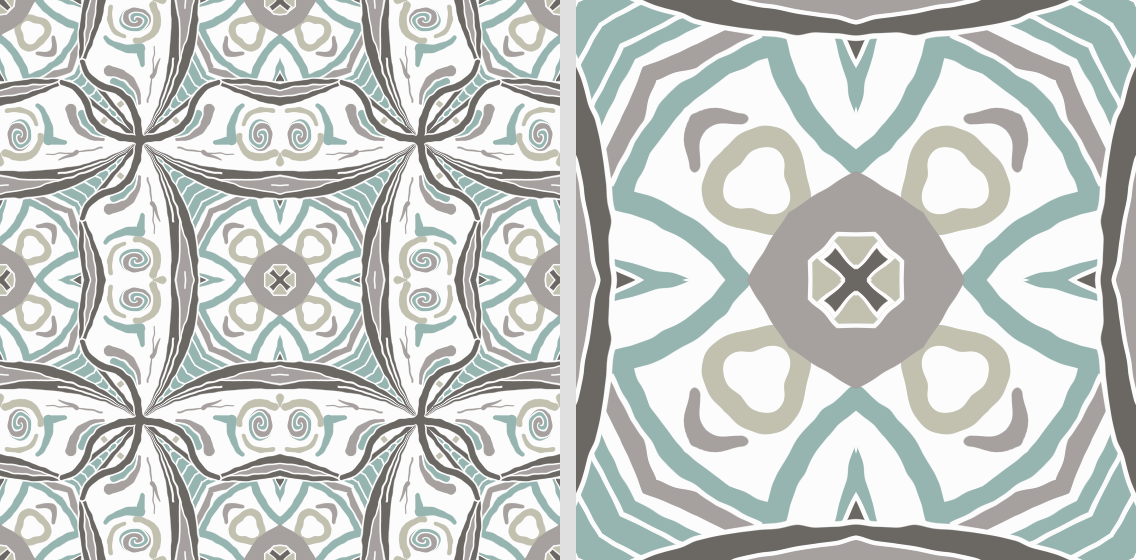
Left, the full canvas; right, a detail of the centre.
A Shadertoy shader for this pattern:

```glsl
#define TILE 7.68
#define NODE 1.92
#define GAP 0.022
#define WOBBLE 0.022
#define PAPER vec3(0.99)
#define DARK vec3(0.42, 0.405, 0.39)
#define TEAL vec3(0.59, 0.71, 0.695)
#define GREY vec3(0.65, 0.63, 0.62)
#define SAGE vec3(0.76, 0.755, 0.69)

float hash(vec2 p) {
    return fract(sin(dot(p, vec2(127.1, 311.7))) * 43758.5453);
}

float noise(vec2 p) {
    vec2 i = floor(p), f = fract(p);
    f = f * f * (3.0 - 2.0 * f);
    return mix(mix(hash(i), hash(i + vec2(1, 0)), f.x),
               mix(hash(i + vec2(0, 1)), hash(i + 1.0), f.x), f.y);
}

// Distance to a quadratic curve whose radius tapers from ra to rb
float curve(vec2 p, vec2 a, vec2 c, vec2 b, float ra, float rb) {
    float d = 9.0;
    vec2 s = a;
    for (int i = 1; i <= 8; i++) {
        float t = float(i) / 8.0;
        vec2 e = mix(mix(a, c, t), mix(c, b, t), t), g = e - s;
        float h = clamp(dot(p - s, g) / dot(g, g), 0.0, 1.0);
        d = min(d, length(p - s - h * g) - mix(ra, rb, t - (1.0 - h) / 8.0));
        s = e;
    }
    return d;
}

float line(vec2 p, vec2 a, vec2 b, float ra, float rb) {
    return curve(p, a, 0.5 * (a + b), b, ra, rb);
}

void fill(inout vec3 col, float d, vec3 ink) {
    float aa = 0.7 * TILE / iResolution.y;
    col = mix(col, ink, smoothstep(aa, -aa, d));
}

// Ink with a thin paper outline
void paint(inout vec3 col, float d, vec3 ink) {
    fill(col, d - GAP, PAPER);
    fill(col, d, ink);
}

// Medallion and petals; f is the offset from the cell centre, f.y >= f.x
void flower(inout vec3 col, vec2 f) {
    float corner = f.y + 0.5 * f.x;
    fill(col, (1.52 - corner) * 0.89, TEAL);
    float ribs = abs(fract((corner - 1.52) / 0.16) - 0.5) * 0.16 - 0.013;
    fill(col, max(ribs, 1.55 - corner), PAPER);

    float band = min(line(f, vec2(0.45, 1.18), vec2(0.71, 1.03), 0.04, 0.05),
                     line(f, vec2(0.71, 1.03), vec2(0.95, 0.95), 0.05, 0.04));
    paint(col, band, GREY);
    float petal = min(curve(f, vec2(0.0, 0.53), vec2(0.25, 0.7), vec2(0.38, 1.1), 0.05, 0.055),
                  min(line(f, vec2(0.38, 1.08), vec2(0.6, 0.98), 0.05, 0.045),
                      line(f, vec2(0.6, 0.98), vec2(0.82, 0.82), 0.045, 0.05)));
    paint(col, petal, TEAL);
    paint(col, f.x - 0.3 * (f.y - 0.76), TEAL);
    paint(col, f.x - 0.5 * (f.y - 1.0), DARK);

    // Dented ring with a hook behind it
    paint(col, curve(f, vec2(0.72), vec2(0.66, 0.76), vec2(0.52, 0.74), 0.05, 0.025), GREY);
    vec2 r = f - 0.44;
    float lobes = 0.2 - 0.025 * cos(3.0 * (atan(r.y, r.x) - 0.785));
    fill(col, abs(length(r) - lobes) - 0.05, SAGE);

    // Central star, octagon and cross
    fill(col, (f.y + 0.65 * f.x - 0.5) * 0.84, GREY);
    float octagon = max(f.y, (f.x + f.y) * 0.707) - 0.19;
    paint(col, octagon, SAGE);
    float arm = (f.y - f.x) * 0.707;
    fill(col, max(arm - 0.05, octagon), PAPER);
    fill(col, max(arm - 0.032, octagon + 0.02), DARK);
}

// Swirl and leaves inside the lens; p.x runs from its middle to the node
void lensMotif(inout vec3 col, vec2 p) {
    fill(col, curve(p, vec2(0.56, 0.06), vec2(0.52, -0.36), vec2(0.08, -0.18), 0.04, 0.055), SAGE);
    fill(col, curve(p, vec2(0.1, 0.4), vec2(0.42, 0.46), vec2(0.5, 0.22), 0.035, 0.03), SAGE);
    fill(col, line(p, vec2(0.0, -0.19), vec2(0.0, -0.3), 0.02, 0.055), SAGE);

    vec2 e = (p - vec2(0.27, 0.06)) * vec2(1.15, 0.9);
    float r = length(e), pitch = 0.16;
    paint(col, r - 0.2, TEAL);
    float coil = mod(r - pitch * atan(e.y, e.x) / 6.2832, pitch) - 0.5 * pitch;
    float spiral = max(abs(coil) - 0.035, r - 0.19);
    paint(col, spiral, GREY);

    float bracket = min(curve(p, vec2(0.52, 0.47), vec2(0.7, 0.3), vec2(0.66, 0.0), 0.03, 0.07),
                        line(p, vec2(0.66, 0.0), vec2(0.88, -0.03), 0.06, 0.035));
    fill(col, bracket, TEAL);
    paint(col, curve(p, vec2(0.97, 0.42), vec2(1.0, 0.06), vec2(1.42, 0.0), 0.075, 0.02), GREY);
    paint(col, curve(p, vec2(1.12, 0.36), vec2(1.14, 0.12), vec2(1.5, 0.05), 0.05, 0.015), TEAL);
    float leaf = min(curve(p, vec2(1.4, -0.11), vec2(1.0, -0.2), vec2(0.64, -0.19), 0.012, 0.008),
                     line(p, vec2(1.05, -0.17), vec2(0.8, -0.28), 0.035, 0.008));
    fill(col, leaf, GREY);
}

// Broad arc on the negative side, kinked strands on the positive side
void strands(inout vec3 col, vec2 p, float outer, float inner) {
    float depth = -p.y, width = outer - inner;
    float arc = max(depth - outer, inner - depth) * 0.85;
    paint(col, arc, DARK);
    float seam = min(0.014, 0.07 * width);
    fill(col, max(abs(depth - inner - 0.5 * width) - seam, arc), PAPER);
    fill(col, max(max(abs(depth - inner - 0.22 * width) - seam, arc), 0.8 - p.x), PAPER);
    paint(col, abs(depth - inner - 0.5 * width) - 0.11 * (1.0 - p.x / 0.75), GREY);
    fill(col, max(abs(depth - inner - 0.5 * width) - 0.01, p.x - 0.12), PAPER);

    vec2 node = vec2(NODE, 0.0), elbow = vec2(1.22, 0.4), tip = vec2(0.84, 0.79);
    paint(col, line(p, vec2(1.38, 0.2), vec2(1.48, 0.34), 0.035, 0.035), SAGE);
    paint(col, curve(p, node, vec2(1.4, 0.38), vec2(0.95, 0.79), 0.03, 0.025), DARK);
    paint(col, curve(p, vec2(0.75, 0.76), vec2(0.4, 0.74), vec2(0.0, 0.63), 0.02, 0.08), GREY);
    paint(col, curve(p, tip, vec2(0.4, 0.84), vec2(0.0, 0.73), 0.03, 0.035), DARK);
    paint(col, curve(p, tip, vec2(0.5, 0.6), vec2(0.0, 0.53), 0.015, 0.055), DARK);
    float strand = min(curve(p, node, vec2(1.3, 0.06), elbow, 0.05, 0.05),
                       curve(p, elbow, vec2(1.1, 0.78), tip, 0.05, 0.03));
    paint(col, strand, DARK);
    fill(col, length(p - node) - 0.08, DARK);
}

void mainImage(out vec4 fragColor, in vec2 fragCoord) {
    // Fold the tile into one triangle between a lens middle and its node
    vec2 q = abs(fract(fragCoord / iResolution.y) - 0.5) * TILE;
    float s = max(q.x, q.y) - NODE, t = NODE - min(q.x, q.y);
    vec2 p = abs(t) > abs(s) ? vec2(NODE - abs(t), s) : vec2(NODE - abs(s), -t);
    p += WOBBLE * (vec2(noise(p * 11.0), noise(p * 11.0 + 37.0)) - 0.5);

    float along = clamp(p.x / NODE, 0.0, 1.0);
    float outer = 0.8 * (1.0 - pow(along, 2.4));
    float inner = 0.43 * (1.0 - along * along * along);
    float crown = min(0.8, 0.83 * (NODE - p.x));

    vec3 col = PAPER;
    flower(col, vec2(abs(p.x), NODE - abs(p.y)));
    fill(col, 0.8 * (p.y < 0.0 ? -p.y - outer : p.y - crown), PAPER);
    lensMotif(col, p);
    strands(col, p, outer, inner);
    fragColor = vec4(col, 1.0);
}
```
